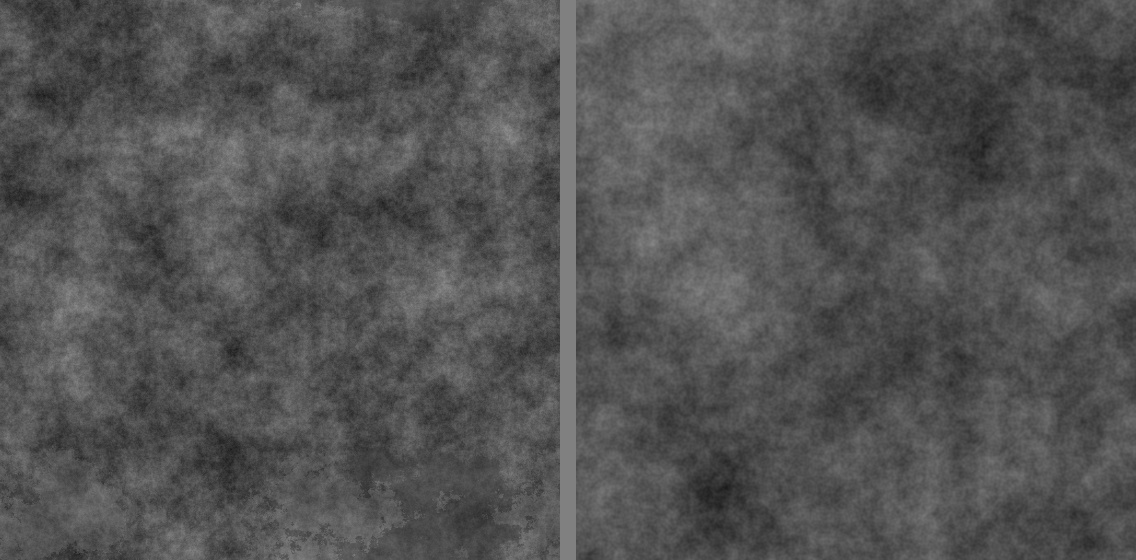
Left: the whole. Right: its middle third, enlarged.
Write a Shadertoy shader that draws this texture.

```glsl
// Mottled dark grey stone with cloudy grain and ragged worn patches along the bottom
#define BASE_GREY 0.322
#define CLOUD_CONTRAST 0.138
#define CLOUD_SCALE 4.0
#define CLOUD_GAIN 0.86
#define EDGE_SCALE 7.0
#define EDGE_GAIN 0.74
#define EDGE_ROUGHNESS 0.13
#define EDGE_SOFTNESS 0.012
#define PATCH_CENTRE 0.08
#define LIGHT_GREY 0.375
#define DARK_GREY 0.285

const float TAU = 6.2831853;

// Integer hash of a cell, returned as a direction
vec2 cellDirection(vec2 cell, float period, float seed) {
    uvec2 c = uvec2(mod(cell, period));
    uint h = c.x * 73856093u ^ c.y * 19349663u ^ uint(seed) * 83492791u;
    h = (h ^ (h >> 16)) * 2146121005u;
    h = (h ^ (h >> 15)) * 2221713035u;
    h ^= h >> 16;
    float angle = float(h & 65535u) / 65536.0 * TAU;
    return vec2(cos(angle), sin(angle));
}

// Gradient noise that repeats over the given period
float gradientNoise(vec2 p, float period, float seed) {
    vec2 cell = floor(p), f = fract(p);
    vec2 w = f * f * f * (f * (f * 6.0 - 15.0) + 10.0);
    vec2 e = vec2(1.0, 0.0);
    float a = dot(cellDirection(cell, period, seed), f);
    float b = dot(cellDirection(cell + e.xy, period, seed), f - e.xy);
    float c = dot(cellDirection(cell + e.yx, period, seed), f - e.yx);
    float d = dot(cellDirection(cell + e.xx, period, seed), f - e.xx);
    return mix(mix(a, b, w.x), mix(c, d, w.x), w.y);
}

// Eight octaves, each shifted so that the lattices do not line up
float layeredNoise(vec2 uv, float scale, float gain, float seed) {
    float sum = 0.0, amplitude = 1.0;
    for (int i = 0; i < 8; i++) {
        float octave = float(i);
        vec2 shift = fract(vec2(0.37, 0.71) * (octave + seed));
        sum += amplitude * gradientNoise(uv * scale + shift, scale, seed + octave);
        amplitude *= gain;
        scale *= 2.0;
    }
    return sum;
}

float patchMask(float field) {
    return smoothstep(-EDGE_SOFTNESS, EDGE_SOFTNESS, field);
}

void mainImage(out vec4 fragColor, in vec2 fragCoord) {
    vec2 uv = fragCoord / iResolution.y;

    // Cloudy stone
    float cloud = layeredNoise(uv, CLOUD_SCALE, CLOUD_GAIN, 11.0) * CLOUD_CONTRAST;
    float grey = BASE_GREY + cloud;

    // Worn patches: a wrapped band of varying height with ragged borders
    float band = abs(fract(uv.y - PATCH_CENTRE + 0.5) - 0.5);
    float lightHeight = 0.03 + 0.06 * cos(2.0 * TAU * (uv.x - 0.06));
    float darkHeight = 0.04 + 0.08 * cos(TAU * (uv.x - 0.76));
    float lightEdge = layeredNoise(uv, EDGE_SCALE, EDGE_GAIN, 31.0) * EDGE_ROUGHNESS;
    float darkEdge = layeredNoise(uv, EDGE_SCALE, EDGE_GAIN, 53.0) * EDGE_ROUGHNESS;

    // The band limit keeps stray islands out of the upper stone
    float limit = 0.5 * smoothstep(0.10, 0.22, band);
    float topLimit = smoothstep(0.88, 0.96, uv.y);
    float dark = patchMask(darkHeight - band + 0.7 * darkEdge - limit);
    float light = patchMask(lightHeight - band + lightEdge - limit - topLimit);
    grey = mix(grey, DARK_GREY + 0.6 * cloud, dark);
    grey = mix(grey, LIGHT_GREY + 0.75 * cloud, light);

    fragColor = vec4(vec3(clamp(grey, 0.0, 1.0)), 1.0);
}
```
